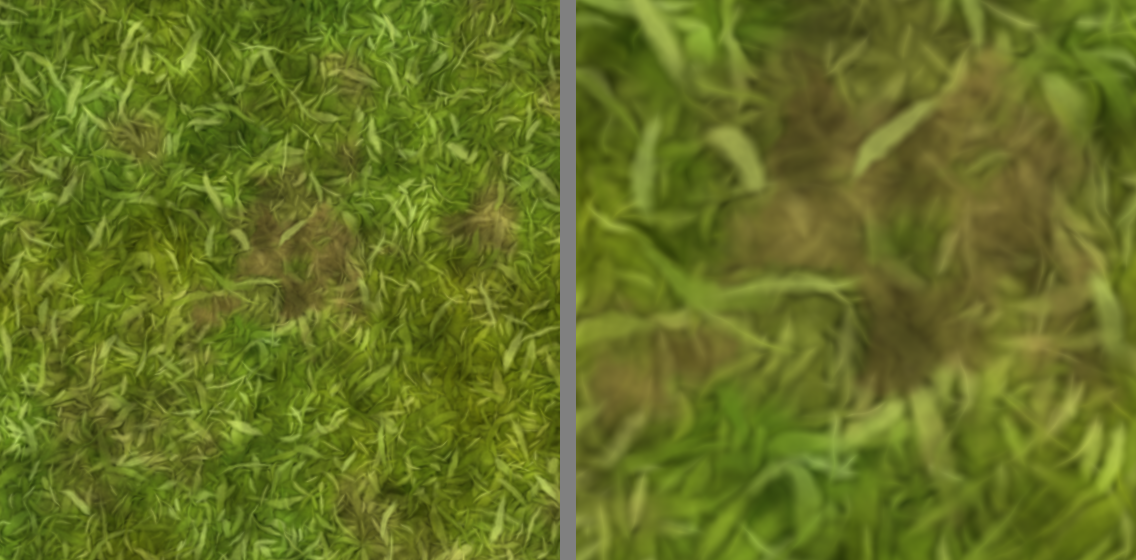
Left: the whole. Right: its middle third, enlarged.
This texture is drawn by a Shadertoy shader. Its source:

```glsl
// Rough lawn seen from above: layers of soft curved blades, dark below and
// light on top, scattered one per grid cell with faint contact shadows.
// Noise clumps the light and hue, and a few worn patches show straw and soil.

vec3 hash3(vec3 p) {
    uvec3 v = uvec3(ivec3(p) + 4096) * 1664525u + 12345u;
    v.x += v.y * v.z; v.y += v.z * v.x; v.z += v.x * v.y;
    v ^= v >> 16u;
    v.x += v.y * v.z; v.y += v.z * v.x; v.z += v.x * v.y;
    return vec3(v & 0xffffu) / 65535.0;
}

float noise(vec2 p, float seed) {
    vec2 i = floor(p), f = fract(p);
    f = f * f * (3.0 - 2.0 * f);
    float a = hash3(vec3(i, seed)).x;
    float b = hash3(vec3(i + vec2(1, 0), seed)).x;
    float c = hash3(vec3(i + vec2(0, 1), seed)).x;
    float d = hash3(vec3(i + vec2(1, 1), seed)).x;
    return mix(mix(a, b, f.x), mix(c, d, f.x), f.y);
}

float fbm(vec2 p, float seed) {
    float sum = 0.0, amp = 0.53;
    for (int i = 0; i < 4; i++) {
        sum += amp * noise(p, seed + float(i));
        p = mat2(1.6, 1.2, -1.2, 1.6) * p;
        amp *= 0.5;
    }
    return sum;
}

// Grass tone from deep shade (0) to pale blade (1), turning to straw when dry
vec3 grassColor(float tone, float dry, float hue) {
    tone = clamp(tone, 0.0, 1.1);
    vec3 green = mix(vec3(0.20, 0.28, 0.03), vec3(0.34, 0.43, 0.07), smoothstep(0.0, 0.33, tone));
    green = mix(green, vec3(0.45, 0.54, 0.13), clamp((tone - 0.33) / 0.33, 0.0, 1.0));
    green = mix(green, vec3(0.61, 0.68, 0.31), clamp((tone - 0.66) / 0.34, 0.0, 1.0));
    green += hue * vec3(0.05, 0.0, -0.025);
    vec3 straw = mix(vec3(0.30, 0.29, 0.08), vec3(0.63, 0.62, 0.30), tone);
    return mix(green, straw, dry);
}

// Paint one layer of blades; thickness is a fraction of the cell
void layBlades(inout vec3 col, vec2 uv, float cells, float seed, float density,
               float thickness, float tone, float dry, float hue) {
    vec2 p = uv * cells + hash3(vec3(seed, 7, 3)).xy * 9.0;
    float soft = 0.0042 * cells;
    for (int j = -1; j <= 1; j++)
    for (int i = -1; i <= 1; i++) {
        vec2 cell = floor(p) + vec2(i, j);
        vec3 place = hash3(vec3(cell, seed));
        if (place.z > density) continue;
        vec3 shape = hash3(vec3(cell, seed + 50.0));
        vec3 look = hash3(vec3(cell, seed + 100.0));

        // Blade axis follows a drifting lean, up and to the right on average
        float spread = 2.0 * shape.x - 1.0;
        float lean = 1.05 + 1.6 * (noise(cell * 4.0 / cells, 15.0) - 0.5);
        float angle = lean + 1.57 * spread * pow(abs(spread), 0.35);
        vec2 axis = vec2(cos(angle), sin(angle));
        vec2 q = p - cell - place.xy;
        q = vec2(dot(q, axis), dot(q, vec2(-axis.y, axis.x)));
        q.y += (shape.y - 0.5) * 0.7 * q.x * q.x;

        float t = q.x / mix(0.4, 0.92, shape.z);
        float d = abs(q.y) - thickness * mix(0.5, 1.5, look.x) * (1.0 - t * t);
        float tip = 1.0 - smoothstep(0.5, 1.0, abs(t));
        float shadow = tip * (1.0 - smoothstep(0.0, 2.2 * soft, d));
        float mask = tip * (1.0 - smoothstep(-soft, soft, d));

        float shade = tone + (look.y - 0.5) * 0.58 + 0.12 * t;
        vec3 blade = grassColor(shade, dry, hue + (look.z - 0.5) * 0.5);
        col *= 1.0 - 0.11 * shadow;
        col = mix(col, blade, 0.84 * mask);
    }
}

// Soft worn patch with a ragged rim
float patchMask(vec2 uv, vec2 center, vec2 size, float rag) {
    float r = length((uv - center) / size) + (rag - 0.5) * 2.2;
    return 1.0 - smoothstep(0.2, 1.2, r);
}

void mainImage(out vec4 fragColor, in vec2 fragCoord) {
    vec2 uv = fragCoord / iResolution.y;
    float rag = fbm(uv * 11.0, 20.0);

    // Slow variation over the lawn and smaller clumps of light and shade
    float hue = clamp((fbm(uv * 4.0, 30.0) - 0.5) * 2.8, -0.9, 0.9);
    float clump = fbm(uv * 17.0, 45.0) - 0.5;
    float light = (fbm(uv * 6.0, 40.0) - 0.5) * 0.4 + clump * 0.4;
    float worn = max(patchMask(uv, vec2(0.52, 0.58), vec2(0.18, 0.2), rag),
                     patchMask(uv, vec2(0.84, 0.62), vec2(0.08, 0.09), rag));
    float dry = clamp(0.65 * worn + 0.8 * smoothstep(0.5, 0.8, fbm(uv * 8.0, 60.0)), 0.0, 0.8);

    // Shaded thatch, then blades from the bottom up
    vec2 warped = uv + 0.02 * (vec2(fbm(uv * 20.0, 70.0), fbm(uv * 20.0, 75.0)) - 0.5);
    vec3 col = grassColor(0.2 + 0.4 * fbm(uv * 40.0, 80.0), dry, hue);
    for (int k = 0; k < 9; k++) {
        float layer = float(k);
        float cells = 15.0 + 3.0 * mod(layer * 5.0, 7.0);
        layBlades(col, warped, cells, 200.0 + layer, 0.9, 0.1,
                  0.34 + 0.052 * layer + light, dry, hue);
    }

    // Bare soil showing through the worn middle
    float soil = smoothstep(0.3, 1.0, worn) * smoothstep(0.46, 0.66, fbm(uv * 17.0, 90.0));
    soil = max(soil, 0.9 * patchMask(uv, vec2(0.84, 0.61), vec2(0.055, 0.07), rag));
    vec3 earth = mix(vec3(0.22, 0.18, 0.07), vec3(0.62, 0.51, 0.28), fbm(uv * 28.0, 95.0));
    col = mix(col, earth, 0.55 * soil);

    // Sparse long pale blades on top, then shading of the clumps
    layBlades(col, warped, 16.0, 300.0, 0.45, 0.08, 0.92 + light, 0.6 * dry, hue * 0.5);
    col *= 1.05 + 0.55 * clump + 0.5 * (fbm(uv * 34.0, 98.0) - 0.5);
    fragColor = vec4(clamp(col, 0.0, 1.0), 1.0);
}
```
